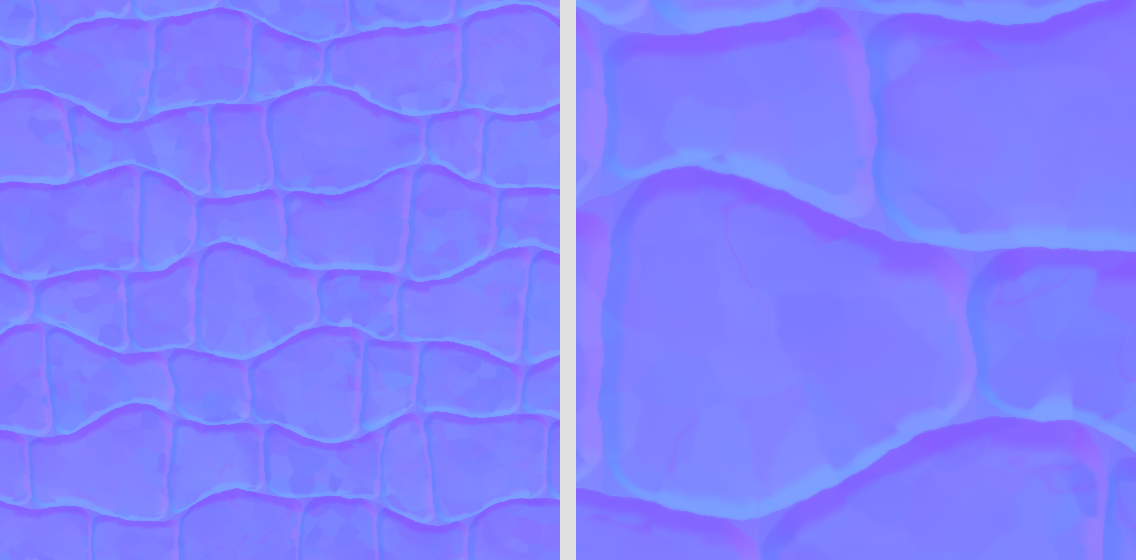
Left: the whole. Right: its middle third, enlarged.
A WebGL 2 fragment shader for this texture map:

```glsl
#version 300 es
precision highp float;
// Tangent-space normal map of a rough wall of coursed, chipped stones.

uniform vec2 u_resolution;
out vec4 fragColor;

float hash(vec2 p) {
  return fract(sin(dot(p, vec2(127.1, 311.7))) * 43758.5);
}

vec2 hash2(vec2 p) {
  return vec2(hash(p), hash(p + 37.3));
}

// Layered sines, each octave turned and bent by the other axis.
float ripple(vec2 p) {
  float sum = 0.0, amp = 0.5;
  for (int i = 0; i < 5; i++) {
    sum += amp * sin(p.x + 1.6 * sin(p.y * 0.9 + float(i)));
    p = mat2(1.2, 1.5, -1.5, 1.2) * p + 2.3;
    amp *= 0.58;
  }
  return sum;
}

// Cellular noise: one random slope per cell, with narrow blended borders.
vec2 facets(vec2 p) {
  vec2 cell = floor(p), slope = vec2(0.0);
  float total = 0.0;
  for (int y = -1; y <= 1; y++) {
    for (int x = -1; x <= 1; x++) {
      vec2 id = cell + vec2(x, y);
      float weight = exp(-26.0 * length(id + hash2(id) - p));
      slope += weight * (hash2(id + 71.0) - 0.5);
      total += weight;
    }
  }
  return slope / max(total, 1e-20);
}

// Height of the bed line under a course, in course units.
float bed(float row, float x) {
  return row + 0.17 * sin(x * 11.0 + row * 2.4) + 0.09 * sin(x * 25.0 + row * 4.1);
}

// Position of the slanted joint left of a stone, in stone units.
float joint(float column, float row, float v) {
  vec2 id = vec2(column, row);
  return column + 0.68 * (hash(id) - 0.5) + 0.22 * (hash(id + 9.0) - 0.5) * (v - row - 0.5);
}

void main() {
  vec2 p = gl_FragCoord.xy / min(u_resolution.x, u_resolution.y);

  // Ragged outlines
  vec2 q = p + 0.0045 * vec2(ripple(p * 34.0), ripple(p.yx * 31.0 + 5.0));

  // Find the course, then the stone within it
  float v = q.y * 7.0 + 0.3;
  float row = floor(v);
  if (v < bed(row, q.x)) row -= 1.0;
  else if (v > bed(row + 1.0, q.x)) row += 1.0;
  float u = q.x * 5.6 + 3.0 * hash(vec2(row, 4.0));
  float column = floor(u);
  if (u < joint(column, row, v)) column -= 1.0;
  else if (u > joint(column + 1.0, row, v)) column += 1.0;
  vec2 stone = vec2(column, row);

  // Distances to the four sides, in canvas units
  vec2 low = vec2(u - joint(column, row, v), v - bed(row, q.x)) / vec2(5.6, 7.0);
  vec2 high = vec2(joint(column + 1.0, row, v) - u, bed(row + 1.0, q.x) - v) / vec2(5.6, 7.0);

  // Rounded-corner edge distance and outward direction
  float radius = 0.028;
  vec2 inset = max(radius - min(low, high), 0.0);
  float edge = radius - length(inset);
  vec2 side = vec2(high.x < low.x ? 1.0 : -1.0, low.y < high.y ? 1.0 : -1.0);
  vec2 outward = side * inset / max(length(inset), 1e-4);

  // Broad hewn planes, and small chips that gather near the edges
  vec2 warped = p + 0.012 * vec2(ripple(p * 19.0 + 2.0), ripple(p * 23.0 + 8.0));
  vec2 planes = facets(mat2(6.0, -5.0, 8.0, 9.0) * warped);
  vec2 chips = facets(mat2(24.0, -14.0, 17.0, 28.0) * warped);
  float rim = 1.0 - smoothstep(0.006, 0.045, edge + 0.03 * planes.x);
  rim = max(rim, 0.6 * (1.0 - smoothstep(0.01, 0.05, low.y)));

  vec2 slope = 0.032 * planes + chips * mix(0.014, 0.075, rim);
  slope += 0.03 * (hash2(stone + 50.0) - 0.5);
  slope.y += 0.02 * (high.y - low.y) / (high.y + low.y);
  slope += 0.008 * vec2(ripple(p * 47.0), ripple(p * 41.0 + 3.0));

  // Sparse diagonal creases
  float contour = abs(ripple(mat2(9.0, -7.0, 6.0, 10.0) * warped + stone * 3.0));
  float crease = (1.0 - smoothstep(0.0, 0.05, contour)) * smoothstep(0.12, 0.3, planes.y);
  slope += crease * vec2(0.025, -0.035);

  // Bevels: wider along the top, with broken widths
  float width = 0.011 + 0.012 * chips.x + 0.006 * max(-outward.y, 0.0);
  float bevel = 1.0 - smoothstep(0.55 * width, width + 0.002, edge);
  slope = mix(slope, 0.5 * slope + outward * vec2(0.095, 0.1), bevel);

  // Flat mortar in the seams and corners
  slope *= mix(0.3, 1.0, smoothstep(-0.001, 0.002, edge));

  vec2 tint = vec2(0.75 * slope.x - 0.16 * slope.y, slope.y);
  fragColor = vec4(vec2(0.5, 0.503) + tint, 1.0, 1.0);
}
```
